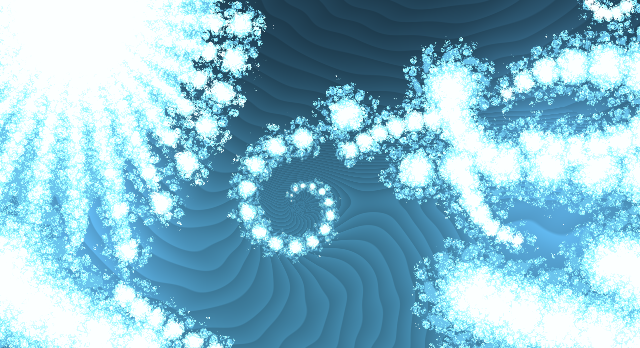
Give the GLSL for this background, as a WebGL 1 fragment shader.

```glsl
precision highp float;
// Fractal coast: frilled white lobes and a curling chain of beads over a
// terraced blue valley. Lobes are discs strung along curves; each carries
// rings of smaller discs, and swirling buds roughen every rim.

uniform vec2 u_resolution;

const vec2 SPIRAL = vec2(0.863, 0.412);
const vec2 FAN = vec2(0.216, 0.976);
const float TAU = 6.2831853;

// Signed distance, core brightness, and the frame of the nearest disc.
struct Shape { float dist; float core; vec2 local; float radius; float near; };

vec2 hash2(vec2 p) {
  vec3 q = fract(p.xyx * vec3(0.1031, 0.1030, 0.0973));
  q += dot(q, q.yzx + 33.33);
  return fract((q.xx + q.yz) * q.zy);
}

Shape bead(Shape s, vec2 p, vec2 center, float radius) {
  vec2 q = p - center;
  float d = length(q) - radius;
  s.core = max(s.core, 1.05 - length(q) / radius);
  s.dist = min(s.dist, d);
  if (d < s.near) {
    s.near = d;
    s.local = q / radius;
    s.radius = radius;
  }
  return s;
}

// Beads along a quadratic curve from a to c, bent towards b.
Shape arm(Shape s, vec2 p, vec2 a, vec2 b, vec2 c, float r0, float r1) {
  for (int i = 0; i < 6; i++) {
    float t = float(i) / 5.0;
    vec2 center = mix(mix(a, b, t), mix(b, c, t), t);
    s = bead(s, p, center, 0.9 * mix(r0, r1, t));
  }
  return s;
}

float chainRadius(float a) {
  float opening = max(0.0, 1.57 - a);
  return 0.223 - 0.0218 * a + 0.4 * opening * opening;
}

Shape spiralChain(Shape s, vec2 p) {
  for (int i = 0; i < 20; i++) {
    float a = 0.65 + 0.44 * float(i);
    float r = chainRadius(a);
    s = bead(s, p, SPIRAL + r * vec2(cos(a), sin(a)), min(0.2 * r, 0.09));
  }
  return s;
}

// Spokes radiating from the upper left, each a string of growing lobes.
Shape spokeFan(Shape s, vec2 p) {
  vec2 q = p - FAN;
  float r = length(q);
  float gap = 0.5 - 0.5 * cos(30.0 * (atan(q.y, q.x) + 0.1));
  float edge = (p.x - 0.70 + 0.43 * (1.0 - p.y)) / 1.088;
  edge = max(edge, 0.27 - p.y) + 0.16 * gap * smoothstep(0.25, 0.55, r);
  float core = 1.15 - 1.6 * length(q * vec2(1.0, 0.8));
  s.core = max(s.core, core - 0.4 * gap * smoothstep(0.12, 0.4, r));
  s.dist = min(s.dist, edge);
  for (int i = 0; i < 7; i++) {
    float k = float(i);
    float a = -0.1 - 0.21 * k;
    float reach = 0.48 + 0.23 * pow(k / 6.0, 3.0);
    for (int j = 0; j < 3; j++) {
      float t = 1.0 - 0.16 * float(j);
      s = bead(s, p, FAN + reach * t * vec2(cos(a), sin(a)), 0.045 * t);
    }
  }
  return s;
}

// Distance to a unit disc ringed by leaning discs, ringed in turn.
float rosette(vec2 q) {
  float d = length(q) - 1.0;
  float scale = 1.0;
  float sector = TAU / 9.0;
  for (int i = 0; i < 3; i++) {
    float l = length(q);
    float a = atan(q.y, q.x + 0.0001) + 0.8 * (l - 1.0);
    a = mod(a, sector) - 0.5 * sector;
    q = (l * vec2(cos(a), sin(a)) - vec2(1.08, 0.0)) / 0.3;
    scale *= 0.3;
    d = min(d, (length(q) - 1.0) * scale);
  }
  return d;
}

// Swirling buds of one size that taper away from the rim.
vec2 frill(vec2 rim, vec2 p, float size, float growth) {
  vec2 g = p / size;
  float bud = 1.0;
  for (int k = 0; k < 9; k++) {
    vec2 id = floor(g) + vec2(mod(float(k), 3.0), floor(float(k) / 3.0)) - 1.0;
    vec2 h = hash2(id + 7.0);
    vec2 v = g - id - 0.5 - 0.7 * (h - 0.5);
    float l = length(v) + 0.001;
    float swirl = 0.5 + 0.5 * cos(atan(v.y, v.x + 0.0001) - 6.0 * log(l) + TAU * h.x);
    bud = min(bud, l - 0.5 + 0.24 * swirl);
  }
  float tip = bud * size * growth + 0.9 * max(rim.x, 0.0);
  float tone = rim.y + 0.24 * smoothstep(0.1, -0.3, bud) - 0.12;
  return vec2(min(rim.x + 0.15 * size * growth, tip), tone);
}

// Scalloped steps running down the valley and around the spiral.
vec3 valley(vec2 p) {
  vec2 q = p - SPIRAL;
  float r = length(q);
  float a = mod(atan(q.y, q.x) + TAU, TAU);
  if (r < chainRadius(a)) a += TAU;
  float middle = max(0.05, 0.27 - 0.05 * max(a - 5.0, 0.0));
  float offset = clamp(log(r / middle + 0.01), -1.0, 1.0);
  float around = 5.0 * a + 3.0 + 6.0 * offset * offset;
  float above = 24.0 * length((p - vec2(1.25, 1.14)) * vec2(0.6, 1.0));
  float level = mix(around, above, smoothstep(0.4, 0.7, p.y));
  level += 0.12 * sin(p.x * 31.0 + 2.0 * sin(p.y * 23.0));
  float stair = fract(level);
  float blur = min(0.5, 30.0 / u_resolution.y);
  stair -= smoothstep(1.0 - blur, 1.0, stair);
  vec3 color = mix(vec3(0.25, 0.51, 0.64), vec3(0.13, 0.26, 0.34), smoothstep(0.3, 0.95, p.y));
  vec2 right = (p - vec2(1.60, 0.40)) * vec2(3.5, 2.4);
  vec2 left = (p - vec2(0.27, 0.38)) * vec2(4.0, 2.2);
  float pocket = min(1.0, exp(-dot(right, right)) + exp(-dot(left, left)));
  return mix(color, vec3(0.37, 0.70, 0.91), pocket) * mix(0.89, 1.06, stair);
}

// Blue through cyan to white.
vec3 glow(float t) {
  vec3 c = mix(vec3(0.42, 0.77, 0.93), vec3(0.58, 0.98, 1.0), smoothstep(0.0, 0.25, t));
  c = mix(c, vec3(0.81, 0.99, 1.0), smoothstep(0.22, 0.42, t));
  return mix(c, vec3(0.99, 1.0, 1.0), smoothstep(0.42, 0.62, t));
}

void main() {
  vec2 p = gl_FragCoord.xy / u_resolution.y;
  p.x *= 1.842 * u_resolution.y / u_resolution.x;
  Shape s = Shape(1.0, 0.0, vec2(2.0), 1.0, 9.0);
  s = spokeFan(spiralChain(s, p), p);
  // Lower left mounds
  s = arm(s, p, vec2(0.62, -0.01), vec2(0.45, 0.06), vec2(0.36, 0.15), 0.04, 0.05);
  s = arm(s, p, vec2(0.0, 0.22), vec2(0.08, 0.08), vec2(0.40, 0.0), 0.20, 0.11);
  // Right-hand branches
  s = arm(s, p, vec2(1.20, 0.51), vec2(1.50, 0.55), vec2(1.86, 0.50), 0.07, 0.11);
  s = arm(s, p, vec2(1.31, 0.74), vec2(1.27, 0.65), vec2(1.40, 0.55), 0.07, 0.07);
  s = arm(s, p, vec2(1.535, 0.59), vec2(1.68, 0.53), vec2(1.86, 0.62), 0.06, 0.08);
  s = arm(s, p, vec2(1.46, 0.73), vec2(1.56, 0.84), vec2(1.86, 0.80), 0.03, 0.10);
  s = arm(s, p, vec2(1.34, 0.48), vec2(1.38, 0.33), vec2(1.49, 0.31), 0.06, 0.03);
  s = arm(s, p, vec2(1.01, 0.57), vec2(1.10, 0.64), vec2(1.25, 0.66), 0.035, 0.05);
  s = arm(s, p, vec2(1.70, 1.0), vec2(1.73, 0.93), vec2(1.80, 0.98), 0.025, 0.035);
  // Lower right mounds
  s = arm(s, p, vec2(1.367, 0.15), vec2(1.50, 0.08), vec2(1.86, 0.0), 0.13, 0.15);
  s = arm(s, p, vec2(1.76, 0.24), vec2(1.80, 0.25), vec2(1.86, 0.20), 0.11, 0.14);

  float growth = mix(0.25, 1.0, smoothstep(0.03, 0.35, length(p - SPIRAL)));
  vec2 rim = vec2(min(s.dist, rosette(s.local) * s.radius), s.core);
  float size = 0.045;
  vec2 grid = p;
  for (int i = 0; i < 4; i++) {
    grid = mat2(0.8, 0.6, -0.6, 0.8) * grid;
    rim = frill(rim, grid + 3.0, size, growth);
    size *= 0.52;
  }
  float px = 1.0 / u_resolution.y;
  float cover = smoothstep(px, -px, rim.x);
  gl_FragColor = vec4(mix(valley(p), glow(0.2 + rim.y), cover), 1.0);
}
```
